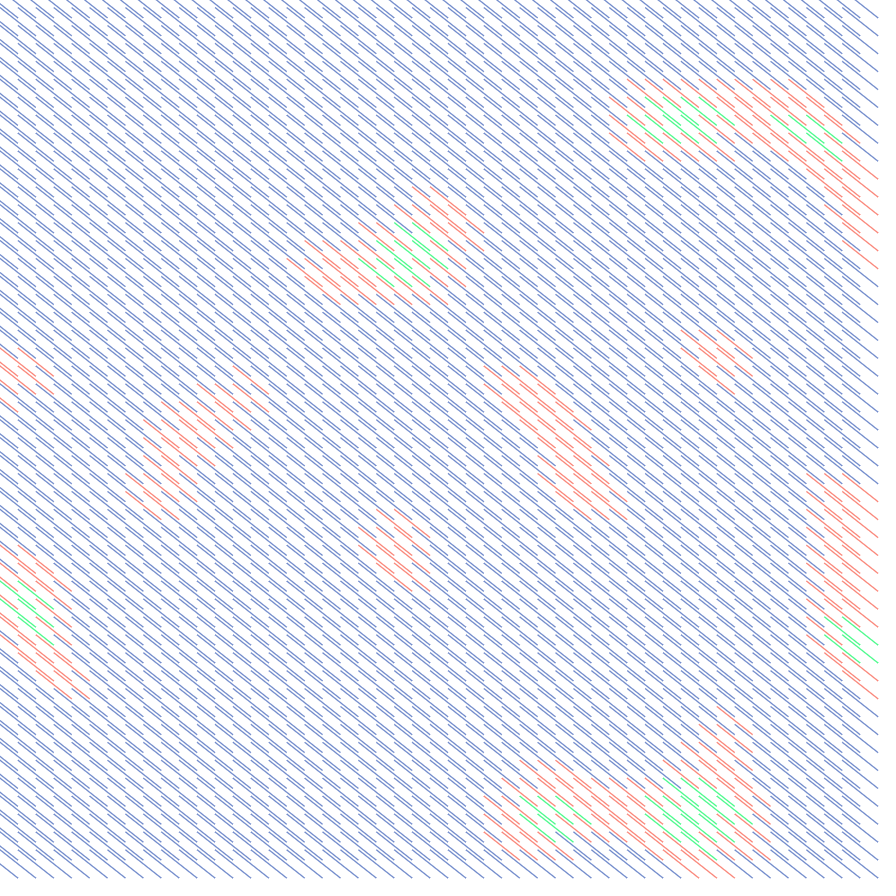
Write a Shadertoy shader that draws this pattern.

```glsl
// Fine slanted hatching on a 50 by 50 grid, tinted red and green in noisy patches.

const float GRID = 50.0;                      // cells across the canvas
const float LAST_CELL = 48.0;                 // leaves a bare strip right and below
const vec2 STROKE_START = vec2(-1.0, -0.58);  // offsets from the cell corner, y down
const vec2 STROKE_END = vec2(1.0, 1.0);
const float STROKE_WIDTH = 0.073;             // in cells
const float PATCH_SCALE = 0.13;
const vec2 PATCH_SEED = vec2(17.3, 42.6);
const float RED_LEVEL = 0.27;
const float GREEN_LEVEL = 0.43;

const vec3 PAPER = vec3(1.0);
const vec3 BLUE = vec3(0.45, 0.55, 0.80);
const vec3 RED = vec3(0.98, 0.53, 0.48);
const vec3 GREEN = vec3(0.30, 0.98, 0.55);

// Unit gradient with a pseudo-random direction
vec2 randomGradient(vec2 corner) {
    float turn = fract(sin(dot(corner, vec2(127.1, 311.7))) * 43758.5);
    float angle = 6.28319 * turn;
    return vec2(cos(angle), sin(angle));
}

float gradientNoise(vec2 p) {
    vec2 i = floor(p);
    vec2 f = fract(p);
    vec2 w = f * f * f * (f * (f * 6.0 - 15.0) + 10.0);
    vec2 e = vec2(0.0, 1.0);
    float a = dot(randomGradient(i), f);
    float b = dot(randomGradient(i + e.yx), f - e.yx);
    float c = dot(randomGradient(i + e.xy), f - e.xy);
    float d = dot(randomGradient(i + e.yy), f - e.yy);
    return mix(mix(a, b, w.x), mix(c, d, w.x), w.y);
}

// Signed distance to a stroke with square-cut ends
float strokeDistance(vec2 p, vec2 a, vec2 b, float width) {
    vec2 span = b - a;
    float len = length(span);
    vec2 dir = span / len;
    vec2 rel = p - 0.5 * (a + b);
    vec2 local = vec2(dot(rel, dir), dot(rel, vec2(-dir.y, dir.x)));
    vec2 d = abs(local) - 0.5 * vec2(len, width);
    return length(max(d, 0.0)) + min(max(d.x, d.y), 0.0);
}

// One colour for the whole stroke of a cell
vec3 strokeColor(vec2 cell) {
    float level = gradientNoise(cell * PATCH_SCALE + PATCH_SEED);
    if (level > GREEN_LEVEL) return GREEN;
    return level > RED_LEVEL ? RED : BLUE;
}

void mainImage(out vec4 fragColor, in vec2 fragCoord) {
    float pixel = GRID / iResolution.y;
    vec2 p = vec2(fragCoord.x, iResolution.y - fragCoord.y) * pixel;
    vec2 home = floor(p);
    vec3 color = PAPER;

    // Strokes from nearby cells reach into this one
    for (int y = -1; y <= 2; y++) {
        for (int x = -1; x <= 2; x++) {
            vec2 cell = home + vec2(x, y);
            if (min(cell.x, cell.y) < 0.0 || max(cell.x, cell.y) > LAST_CELL) continue;
            float d = strokeDistance(p - cell, STROKE_START, STROKE_END, STROKE_WIDTH);
            float coverage = clamp(0.5 - d / pixel, 0.0, 1.0);
            if (coverage > 0.0) color = mix(color, strokeColor(cell), coverage);
        }
    }

    fragColor = vec4(color, 1.0);
}
```
